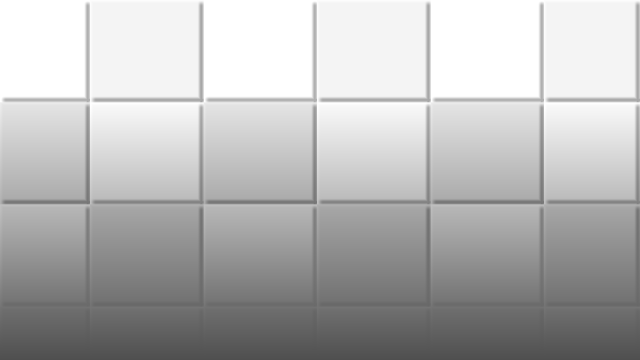
Write a WebGL 1 fragment shader that draws this background.

```glsl
precision highp float;

uniform vec2 u_resolution;

// Lengths are in canvas heights
const vec2 TILE = vec2(0.3153, 0.2838);
const float FIRST_COLUMN = 0.25;      // left side of the first full column
const float GROOVE_WIDTH = 0.017;
const float GROOVE_CORE = 0.006;
const float GROOVE_DEPTH = 0.32;
const float GLINT_WIDTH = 0.010;
const float GLINT = 0.035;
const float RAMP_BOTTOM = 0.31;
const float RAMP_SLOPE = 0.88;
const float CONTRAST = 0.045;         // checker tint, lighter or darker
const int SAMPLES = 3;                // per axis, for smooth edges

// Dark bevel at distance d from a trailing edge, lifted at the very rim
float groove(float d) {
  float band = 1.0 - smoothstep(GROOVE_CORE, GROOVE_WIDTH, d);
  return band * mix(0.55, 1.0, smoothstep(0.0, GROOVE_CORE, d));
}

// p.x runs right, p.y runs down from the top
float tileShade(vec2 p, float width) {
  vec2 grid = vec2(p.x - FIRST_COLUMN, p.y) / TILE;
  vec2 id = floor(grid);
  vec2 local = fract(grid) * TILE;
  float height = 1.0 - p.y;

  // Distances to the leading and trailing edges, clipped by the canvas
  vec2 lead = vec2(min(local.x, p.x), local.y);
  vec2 trail = TILE - local;
  trail.x = min(trail.x, width - p.x);

  // Vertical ramp; the top row stays flat
  float ramp = id.y < 0.5 ? 1.0 : RAMP_BOTTOM + RAMP_SLOPE * height;

  // Checker tint, fading towards the bottom
  float checker = mod(id.x + id.y, 2.0) * 2.0 - 1.0;
  float tone = ramp * (1.0 + checker * CONTRAST * smoothstep(0.05, 0.4, height));
  tone = min(tone, 1.0);

  // Grooves on the right and lower sides, softened where they begin
  float right = groove(trail.x) * smoothstep(0.0, GROOVE_WIDTH, lead.y);
  float lower = groove(trail.y) * smoothstep(0.0, GROOVE_WIDTH, lead.x);
  float depth = GROOVE_DEPTH * smoothstep(0.0, 0.5, height);
  float shade = max(right, lower);

  // Faint light along the left and upper sides
  float glint = 1.0 - smoothstep(0.0, GLINT_WIDTH, min(lead.x, lead.y));
  return tone * (1.0 - depth * shade) + GLINT * glint * smoothstep(0.0, 0.3, height);
}

void main() {
  float width = u_resolution.x / u_resolution.y;
  float sum = 0.0;
  for (int j = 0; j < SAMPLES; j++) {
    for (int i = 0; i < SAMPLES; i++) {
      vec2 offset = (vec2(float(i), float(j)) + 0.5) / float(SAMPLES) - 0.5;
      vec2 p = (gl_FragCoord.xy + offset) / u_resolution.y;
      sum += min(tileShade(vec2(p.x, 1.0 - p.y), width), 1.0);
    }
  }
  gl_FragColor = vec4(vec3(sum / float(SAMPLES * SAMPLES)), 1.0);
}
```
